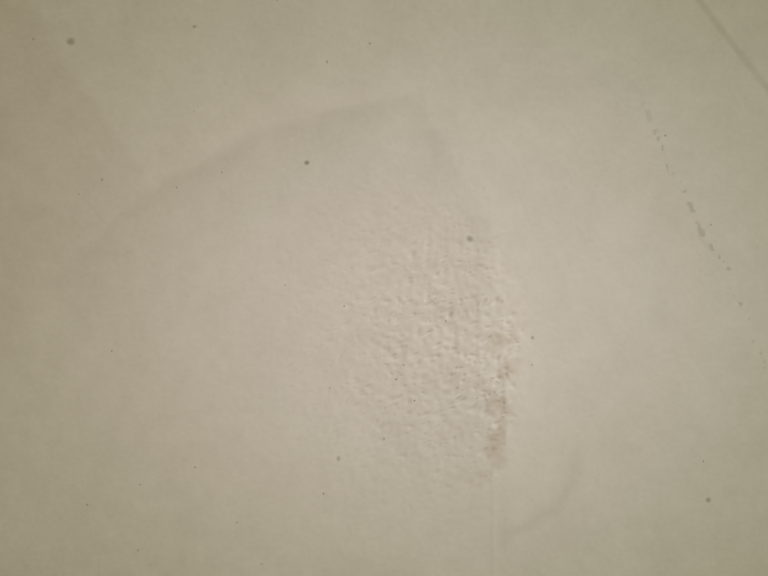
A WebGL 2 fragment shader for this texture:

```glsl
#version 300 es
precision highp float;
// Worn beige plaster: soft glow, faint domed stain, pitted patch, specks and scratches.
uniform vec2 u_resolution;
out vec4 fragColor;

const vec3 DARK = vec3(0.63, 0.60, 0.513);
const vec3 LIGHT = vec3(0.73, 0.69, 0.622);
const vec3 SPECK = vec3(0.40, 0.37, 0.29);
const vec3 PINK_TINT = vec3(0.005, -0.002, -0.001);
const vec2 GLOW_CENTER = vec2(0.77, 0.48);
const vec2 GLOW_SIZE = vec2(0.80, 0.65);
const float STAIN_DEPTH = 0.014;
const float RIM_DEPTH = 0.010;
const vec2 PATCH_CENTER = vec2(0.78, 0.40);
const vec2 PATCH_SIZE = vec2(0.19, 0.21);
const float PIT_SCALE = 88.0;
const float PIT_DEPTH = 0.070;
const float BUMP_DEPTH = 0.045;
const float MOTTLE = 0.012;
const float GRAIN = 0.016;
const int SPECK_COUNT = 36;

vec2 hash2(vec2 p) {
  vec3 q = fract(p.xyx * vec3(0.1031, 0.1030, 0.0973));
  q += dot(q, q.yzx + 33.33);
  return fract((q.xx + q.yz) * q.zy);
}

float valueNoise(vec2 p) {
  vec2 i = floor(p), f = fract(p), e = vec2(1.0, 0.0);
  f = f * f * (3.0 - 2.0 * f);
  return mix(mix(hash2(i).x, hash2(i + e).x, f.x),
             mix(hash2(i + e.yx).x, hash2(i + e.xx).x, f.x), f.y);
}

// Cellular pits of random depth: 0 on flat ground, up to 1 in a pit.
float pits(vec2 p) {
  float depth = 0.0;
  for (int y = -1; y <= 1; y++)
    for (int x = -1; x <= 1; x++) {
      vec2 id = floor(p) + vec2(x, y);
      vec2 h = hash2(id + 17.0);
      float d = length((p - id - hash2(id)) * vec2(0.8, 1.15));
      depth = max(depth, h.x * h.x * smoothstep(0.25 + 0.4 * h.y, 0.05, d));
    }
  return depth;
}

float wobble(vec2 p) {
  return 0.5 * sin(p.x * 23.0 + 2.0 * sin(p.y * 17.0))
       + 0.3 * sin(p.y * 47.0 + p.x * 31.0) + 0.2 * sin(p.x * 91.0 - p.y * 67.0);
}

void main() {
  vec2 p = gl_FragCoord.xy / u_resolution.y;
  float aspect = u_resolution.x / u_resolution.y;
  float pixel = 1.0 / u_resolution.y;

  // Broad light, warmer on the left
  vec2 q = (p - GLOW_CENTER) / GLOW_SIZE;
  vec3 color = mix(DARK, LIGHT, -0.76 + 2.12 * exp(-1.25 * dot(q, q)));
  color += PINK_TINT * (1.0 - 1.6 * p.x);

  // Domed stain bounded by two arcs, with a blotchy darker rim
  float bend = 0.006 * wobble(p) + 0.012 * (valueNoise(p * 30.0) - 0.5);
  float topArc = length(p - vec2(0.80, -0.10)) - 0.938 + bend;
  float sideArc = length(p - vec2(0.20, 0.38)) - 0.68 + bend;
  float stainDist = max(topArc, sideArc);
  float inside = smoothstep(0.010, -0.014, stainDist) * smoothstep(0.02, 0.16, p.x);
  float rim = RIM_DEPTH * exp(stainDist / 0.035) * 2.0 * valueNoise(p * 22.0);
  color -= smoothstep(0.05, 0.55, p.y) * inside * (STAIN_DEPTH * exp(stainDist / 0.3) + rim);

  // Slanted shade beyond the stain, upper left
  float slant = dot(p - vec2(0.07, 0.965), vec2(0.841, 0.541)) + bend;
  float shade = smoothstep(0.012, -0.012, slant) * smoothstep(-0.03, 0.02, topArc);
  color -= shade * vec3(0.010, 0.015, 0.015);

  // Pitted patch, lit from the upper right, with a worn edge and a sheen
  vec2 s = (p - PATCH_CENTER) / PATCH_SIZE;
  float edgeWear = exp(-pow(sideArc / 0.022, 2.0)) * smoothstep(0.12, 0.25, p.y)
                 * smoothstep(0.52, 0.36, p.y);
  float rough = exp(-1.2 * dot(s, s)) * smoothstep(0.05, -0.02, sideArc) + 0.5 * edgeWear + 0.1;
  vec2 g = p * PIT_SCALE + 0.6 * wobble(p * 2.0);
  float relief = pits(g) - 0.55 * pits(g + vec2(0.45, 0.5));
  float bumps = valueNoise(p * 110.0) - valueNoise(p * 110.0 + 0.6);
  color -= rough * (PIT_DEPTH * relief + BUMP_DEPTH * bumps) * vec3(0.9, 1.0, 1.1);
  float blotch = smoothstep(0.5, 0.8, valueNoise(p * 46.0 + 9.0));
  color -= (0.05 * edgeWear + 0.012 * rough) * blotch * vec3(0.8, 1.0, 1.15);
  vec2 sheen = (p - vec2(0.88, 0.40)) / vec2(0.045, 0.13);
  color += 0.03 * exp(-dot(sheen, sheen)) * (0.4 + valueNoise(p * 90.0));

  // Faint ridge and curved smear, lower right
  float ridge = (p.x - 0.857) / 0.005;
  color += 0.016 * ridge * exp(-ridge * ridge) * smoothstep(0.35, 0.25, p.y);
  float smear = length(p - vec2(0.83, 0.24)) - 0.175 + bend;
  float smearSpan = smoothstep(0.25, 0.17, p.y) * smoothstep(0.85, 0.91, p.x);
  color -= 0.020 * smearSpan * exp(-pow(smear / 0.013, 2.0));

  // Scratches on the right: one continuous, one broken into dots
  float line = abs(dot(p - vec2(1.205, 1.01), vec2(0.789, 0.614)));
  color -= 0.03 * smoothstep(0.010, 0.001, line);
  float trail = abs(p.x - 1.18 - 0.47 * (0.69 - p.y) + 1.5 * bend);
  float span = smoothstep(0.34, 0.38, p.y) * smoothstep(0.88, 0.72, p.y);
  float dots = smoothstep(0.5, 0.8, valueNoise(p * vec2(140.0, 150.0)));
  color -= 0.06 * span * dots * smoothstep(0.009, 0.001, trail);

  // Scattered specks, mostly tiny
  for (int i = 0; i < SPECK_COUNT; i++) {
    vec2 at = hash2(vec2(i, 3.7)) * vec2(aspect, 1.0), h = hash2(vec2(i, 41.3));
    float size = mix(0.0016, 0.0095, pow(float(i) / float(SPECK_COUNT), 7.0));
    float d = length((p - at) * vec2(0.75 + 0.6 * h.x, 1.0)) + 0.15 * size * wobble(p * 9.0);
    float mask = smoothstep(size + pixel, size * 0.4 - pixel, d);
    color = mix(color, SPECK, mask * mix(0.25, 0.65, h.y));
  }

  // Soft mottling and fine grain
  color += MOTTLE * (valueNoise(p * 13.0) + valueNoise(p * 41.0) - 1.0);
  color += GRAIN * (0.6 * valueNoise(p * 210.0) + 0.4 * valueNoise(p * 105.0 + 5.0) - 0.5);
  fragColor = vec4(color, 1.0);
}
```
